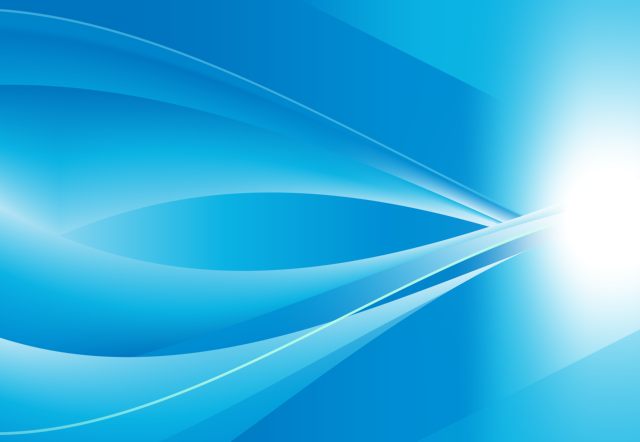
Write a Shadertoy shader that draws this background.

```glsl
// Abstract blue ribbons sweeping in from the left towards a white glow on the right.

const vec3 DEEP  = vec3(0.00, 0.46, 0.75);
const vec3 AZURE = vec3(0.00, 0.56, 0.83);
const vec3 CYAN  = vec3(0.04, 0.70, 0.89);
const vec3 SKY   = vec3(0.39, 0.79, 0.92);
const vec3 MIST  = vec3(0.89, 0.95, 0.98);
const vec3 SPARK = vec3(0.72, 0.98, 0.90);
const vec2 SUN   = vec2(0.957, 0.506);

// Cubic through four heights at x = 0, 1/3, 2/3 and 1
float curve(float x, vec4 h) {
    float t = 3.0 * x;
    float d1 = h.y - h.x;
    float d2 = h.z - 2.0 * h.y + h.x;
    float d3 = h.w - 3.0 * h.z + 3.0 * h.y - h.x;
    return h.x + t * (d1 + (t - 1.0) * (d2 / 2.0 + (t - 2.0) * d3 / 6.0));
}

// Smooth coverage of the area under an edge
float below(float y, float edge, float soft) {
    return smoothstep(-soft, soft, edge - y);
}

// Thin stroke along an edge
float stroke(float y, float edge, float width, float soft) {
    return 1.0 - smoothstep(width, width + 2.0 * soft, abs(y - edge));
}

// Three-stop gradient
vec3 ramp(float t, vec3 a, vec3 b, vec3 c) {
    t = 2.0 * clamp(t, 0.0, 1.0);
    return mix(mix(a, b, min(t, 1.0)), c, max(t - 1.0, 0.0));
}

// Lit edge colour: palest at both ends of a ribbon
vec3 sheen(float x) {
    return mix(SKY, MIST, smoothstep(0.0, 0.55, abs(x - 0.33)));
}

// Backdrop with two diagonal panes and a haze around the light
vec3 backdrop(vec2 p, float sunDist, float soft) {
    vec3 col = mix(mix(DEEP, AZURE, smoothstep(0.2, 0.7, p.x)), CYAN, smoothstep(0.71, 0.80, p.x));
    float upperPane = 1.0 - below(p.y, 1.0 - 0.725 * (p.x - 0.469), soft);
    col = mix(col, CYAN, upperPane * smoothstep(0.42, 0.70, p.x));
    float haze = exp(-5.0 * sunDist * sunDist) * smoothstep(0.72, 0.93, p.x);
    col = mix(col, vec3(1.0), haze);
    float lowerPane = below(p.y, 0.73 * (p.x - 0.651), soft);
    return mix(col, CYAN, 0.3 * lowerPane);
}

void mainImage(out vec4 fragColor, in vec2 fragCoord) {
    vec2 p = fragCoord / iResolution.xy;
    float x = p.x, y = p.y;
    float soft = 0.8 / iResolution.y;
    float sunDist = length((p - SUN) * vec2(iResolution.x / iResolution.y, 1.0));

    // Ribbon edges, from top to bottom
    float topLine   = curve(x, vec4(0.977, 0.851, 0.621, 0.400));
    float shadow    = curve(x, vec4(0.934, 0.823, 0.613, 0.392));
    float wing      = curve(x, vec4(0.808, 0.743, 0.572, 0.355));
    float leafTop   = curve(x, vec4(0.398, 0.558, 0.523, 0.370));
    float leafBase  = curve(x, vec4(0.532, 0.389, 0.446, 0.609));
    float fold      = curve(x, vec4(0.128, 0.249, 0.423, 0.557));
    float brightArc = curve(x, vec4(0.019, 0.142, 0.375, 0.540));
    float hull      = curve(x, vec4(0.236, 0.208, 0.347, 0.525));
    float innerTail = curve(x, vec4(-0.132, 0.060, 0.317, 0.519));
    float tail      = curve(x, vec4(-0.330, -0.028, 0.311, 0.513));

    vec3 sky = backdrop(p, sunDist, soft);
    vec3 lit = sheen(x);
    vec3 col = sky;

    // Upper bands
    vec3 band = mix(AZURE, CYAN, smoothstep(0.65, 0.82, x));
    col = mix(col, band, 0.6 * below(y, topLine, soft));
    float bandDepth = (shadow - y) / max(shadow - wing, 0.02);
    vec3 bandEnd = mix(mix(AZURE, CYAN, 0.35), lit, smoothstep(0.5, 0.75, x));
    band = mix(mix(DEEP, AZURE, smoothstep(0.25, 0.7, x)), bandEnd, clamp(bandDepth, 0.0, 1.0));
    col = mix(col, band, below(y, shadow, soft + 0.012 * (1.0 - smoothstep(0.0, 0.6, x))));

    // Main wing, brightening towards the leaf
    float wingDepth = (wing - y) / max(wing - max(leafTop, leafBase), 0.02);
    vec3 wingTop = mix(DEEP, CYAN, smoothstep(0.1, 0.75, x));
    vec3 wingMid = mix(CYAN, lit, smoothstep(0.5, 0.8, x));
    col = mix(col, ramp(wingDepth, wingTop, wingMid, lit), below(y, wing, soft));

    // Leaf
    vec3 leaf = ramp((x - 0.1) / 0.5, mix(SKY, MIST, 0.25), CYAN, AZURE);
    col = mix(col, leaf, below(y, leafTop, soft));

    // Lower body with its folds
    float bodyDepth = (leafBase - y) / max(leafBase - hull, 0.02);
    vec3 bodyEnd = mix(AZURE, DEEP, smoothstep(0.0, 0.25, x));
    col = mix(col, ramp(bodyDepth, lit, CYAN, bodyEnd), below(y, leafBase, soft));
    vec3 foldColor = mix(AZURE, lit, smoothstep(0.4, 0.85, x));
    col = mix(col, foldColor, 0.85 * below(y, fold, soft));
    vec3 groove = mix(mix(DEEP, AZURE, 0.6), MIST, smoothstep(0.70, 0.92, x));
    col = mix(col, groove, below(y, brightArc, soft));

    // Bottom ribbon and its tail
    col = mix(col, ramp((hull - y) / 0.28, lit, CYAN, AZURE), below(y, hull, soft));
    col = mix(col, AZURE, 0.45 * below(y, innerTail, soft));
    col = mix(col, sky, below(y, tail, soft));

    // Fine bright lines
    col = mix(col, SKY, 0.6 * stroke(y, topLine, 0.0008, soft) * (1.0 - smoothstep(0.7, 0.83, x)));
    col = mix(col, SPARK, mix(0.5, 0.95, smoothstep(0.0, 0.5, x)) * stroke(y, brightArc, 0.0013, soft));

    // Light source
    float core = 1.3 * exp(-pow(sunDist / 0.14, 2.0)) + 0.3 * exp(-20.0 * sunDist * sunDist);
    col = mix(col, vec3(1.0), clamp(core, 0.0, 1.0));
    fragColor = vec4(col, 1.0);
}
```
